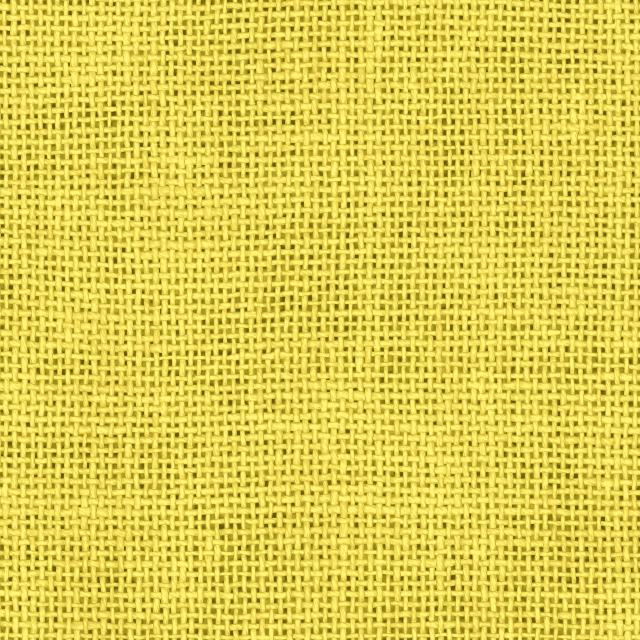
Write a Shadertoy shader that draws this texture.

```glsl
// Yellow burlap: an open plain weave of uneven, slightly wavy jute threads.

const float PI = 3.14159;
const vec2 THREADS = vec2(72.0, 62.0);  // warp threads across, weft threads down
const float WARP_HALF = 0.320;          // half widths, in thread spacings
const float WEFT_HALF = 0.290;
const float WIDTH_VARIATION = 0.11;
const float WOBBLE = 0.18;              // sideways wander of one thread
const float BEND = 0.6;                 // slow bending of the whole cloth
const float SLUB = 0.12;                // extra half width of thick spots
const float FIBRE = 0.36;               // contrast of the fibre grain
const float LIFT_LIGHT = 0.11;          // brightening of raised crossings
const float GAP_TONE = 0.17;

// Tones from the deepest gap to the brightest thread
const vec3 PALETTE[6] = vec3[6](
    vec3(0.40, 0.35, 0.04), vec3(0.60, 0.54, 0.10), vec3(0.73, 0.65, 0.17),
    vec3(0.85, 0.76, 0.26), vec3(0.95, 0.86, 0.33), vec3(1.00, 0.96, 0.48));

float hash(vec2 p) {
    return fract(sin(dot(p, vec2(127.1, 311.7))) * 43758.5);
}

float noise(vec2 p) {
    vec2 i = floor(p), f = fract(p);
    f = f * f * (3.0 - 2.0 * f);
    return mix(mix(hash(i), hash(i + vec2(1, 0)), f.x),
               mix(hash(i + vec2(0, 1)), hash(i + vec2(1, 1)), f.x), f.y);
}

vec3 toneColour(float tone) {
    float t = clamp(tone, 0.0, 1.0) * 5.0;
    vec3 colour = PALETTE[0];
    for (int k = 1; k < 6; k++)
        colour = mix(colour, PALETTE[k], clamp(t - float(k - 1), 0.0, 1.0));
    return colour;
}

// Returns coverage, height and tone; p.x runs across the thread, p.y along it
vec3 thread(vec2 p, float halfWidth, float phase, float seed, float blur) {
    float id = floor(p.x);
    vec2 key = vec2(id * 7.0 + seed, p.y);

    // Uneven spinning: width per thread, drift along it and rare slubs
    float width = halfWidth + WIDTH_VARIATION * (hash(vec2(id, seed)) - 0.5)
                + WIDTH_VARIATION * (noise(key * vec2(1.0, 0.6)) - 0.5);
    width += SLUB * smoothstep(0.82, 0.97, noise(key * vec2(1.0, 0.22) + 31.0));
    float centre = 0.5 + WOBBLE * (noise(key * vec2(1.0, 0.7) + 67.0) - 0.5);
    float offset = p.x - id - centre;
    float coverage = 1.0 - smoothstep(width - blur, width + blur, abs(offset));

    // Alternate over and under at every crossing
    float lift = 0.5 + 0.5 * cos(PI * (p.y - 0.5 + id + phase));
    float across = clamp(offset / width, -1.0, 1.0);
    float roundness = 1.0 - across * across;

    // Twisted fibre grain and a little light from one side
    float grain = noise(vec2(offset * 8.0 + p.y * 3.0 + id * 5.7, p.y * 3.0 + seed));
    float tone = 0.42 + 0.46 * roundness + LIFT_LIGHT * lift - 0.05 * across
               + FIBRE * (grain - 0.5) + 0.07 * (hash(vec2(id, seed + 9.0)) - 0.5);
    return vec3(coverage, lift + 0.3 * roundness, tone);
}

void mainImage(out vec4 fragColor, in vec2 fragCoord) {
    vec2 p = fragCoord / iResolution.xy * THREADS;
    vec2 pixel = THREADS / iResolution.xy;
    float blur = 0.02 + 0.5 * max(pixel.x, pixel.y);

    // Cloth pulled slightly out of square
    vec2 q = p + BEND * (vec2(noise(p * 0.07), noise(p * 0.06 + 40.0)) - 0.5);
    q.y += 0.2 * sin(p.x * 0.09);

    // Looser and tighter regions
    float looseness = 0.07 * (noise(q * 0.16 + 12.0) - 0.5);
    vec3 warp = thread(q, WARP_HALF - looseness, 0.0, 3.0, blur);
    vec3 weft = thread(q.yx, WEFT_HALF - looseness, 1.0, 57.0, blur);

    // Gaps, with loose fuzz showing inside
    float tone = GAP_TONE + 0.46 * (noise(q * 2.3 + 21.0) - 0.5)
               + 0.22 * (noise(q * 0.9 + 80.0) - 0.5);

    // Lay the lower thread first, shaded beside the upper one
    float warpOnTop = smoothstep(-0.15, 0.15, warp.y - weft.y);
    float weftFirst = mix(mix(tone, weft.z - 0.04, weft.x), warp.z, warp.x);
    float warpFirst = mix(mix(tone, warp.z - 0.04, warp.x), weft.z, weft.x);
    tone = mix(warpFirst, weftFirst, warpOnTop);

    // Sparse pale hairs lying across the threads
    float hairLine = abs(noise(q * 0.8 + 150.0) - 0.5);
    float hairMask = smoothstep(0.66, 0.85, noise(q * 0.35 + 200.0));
    tone += 0.16 * hairMask * (1.0 - smoothstep(0.02, 0.07, hairLine));

    // Broad fading over the cloth
    tone += 0.05 * (noise(p * 0.09 + 300.0) - 0.5);
    fragColor = vec4(toneColour(tone), 1.0);
}
```
